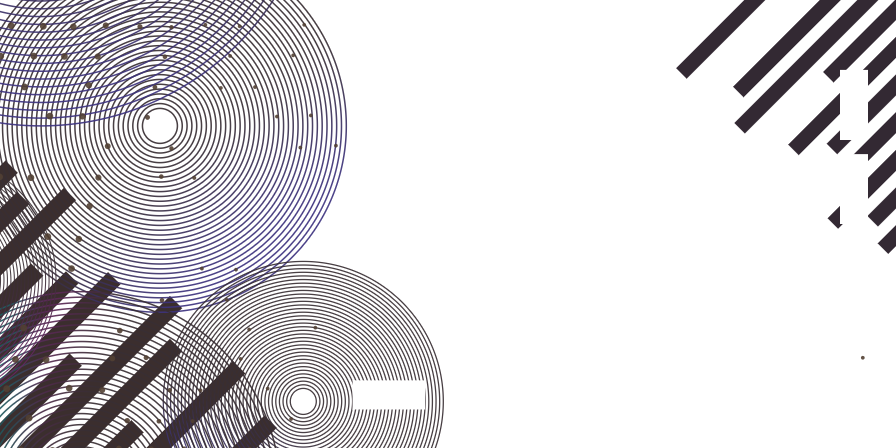
A Shadertoy shader for this background:

```glsl
#define RING_COUNT 35.0
#define LINE_WIDTH 0.0034
#define LEFT_PITCH 0.0956
#define LEFT_HALF 0.0275
#define RIGHT_PITCH 0.0841
#define RIGHT_HALF 0.0235
#define DOT_CELL vec2(0.0729, 0.0677)
#define DOT_SHEAR 0.019
#define DOT_RADIUS 0.0075

const vec3 CHARCOAL = vec3(0.22, 0.18, 0.20);
const vec3 INDIGO = vec3(0.24, 0.20, 0.50);
const vec3 PLUM = vec3(0.40, 0.15, 0.38);
const vec3 TEAL = vec3(0.12, 0.36, 0.38);
const vec3 BROWN = vec3(0.32, 0.25, 0.20);

float pixel;

float hash(vec2 p) {
    return fract(sin(dot(p, vec2(127.1, 311.7))) * 43758.55);
}

// Share of the pixel footprint filled by a signed distance
float fill(float d) {
    return clamp(0.5 - d / pixel, 0.0, 1.0);
}

// Exact box coverage keeps thin lines even in tone
float lineCover(float d, float width) {
    float h = 0.5 * width;
    return max(min(d + 0.5 * pixel, h) - max(d - 0.5 * pixel, -h), 0.0) / pixel;
}

float box(vec2 p, vec2 lo, vec2 hi) {
    vec2 q = abs(p - 0.5 * (lo + hi)) - 0.5 * (hi - lo);
    return fill(max(q.x, q.y));
}

// Concentric rings, tinted toward one side
void rings(inout vec3 col, vec2 p, vec2 center, float radius, float hole,
           float width, vec2 tintDir, vec3 tint) {
    vec2 d = p - center;
    float r = length(d);
    float pitch = (radius - hole) / RING_COUNT;
    float q = (radius - r) / pitch;
    float ink = lineCover((q - round(q)) * pitch, width);
    ink *= fill(r - radius - width) * fill(hole - width - r);
    float amount = smoothstep(0.1, 0.9, dot(d / radius, tintDir));
    col = mix(col, mix(CHARCOAL, tint, amount), 0.92 * ink);
}

// Diagonal bar with one square end; side is 1 when it runs down-left
float bar(vec2 p, float lane, float tipX, float halfWidth, float side) {
    float across = abs(p.x - p.y + 1.0 - lane) - halfWidth;
    float along = side * (p.x + p.y - (2.0 * tipX + 1.0 - lane));
    return fill(max(across, along) * 0.7071);
}

float leftBars(vec2 p) {
    float tips[13] = float[13](0.026, 0.052, 0.156, 0.083, 0.161, 0.255, 0.169,
                               0.393, 0.393, 0.307, 0.534, 0.400, 0.604);
    float cover = 0.0;
    for (int i = 0; i < 13; i++)
        cover = max(cover, bar(p, 0.398 + LEFT_PITCH * float(i), tips[i], LEFT_HALF, 1.0));
    return cover;
}

float rightBars(vec2 p) {
    float tips[11] = float[11](1.521, 9.0, 1.648, 1.651, 1.849, 1.771,
                               1.857, 1.914, 1.859, 1.948, 1.971);
    float cover = 0.0;
    for (int i = 0; i < 11; i++)
        cover = max(cover, bar(p, 1.685 + RIGHT_PITCH * float(i), tips[i], RIGHT_HALF, -1.0));
    return cover;
}

// Sheared, jittered grid of dots, dense inside the two corner discs
float dots(vec2 p) {
    float row = round((0.943 - p.y) / DOT_CELL.y);
    float shift = 0.021 - DOT_SHEAR * row;
    float column = round((p.x - shift) / DOT_CELL.x);
    vec2 id = vec2(column, row);
    vec2 center = vec2(shift + column * DOT_CELL.x, 0.943 - row * DOT_CELL.y);
    center += 0.008 * (vec2(hash(id + 3.1), hash(id + 7.7)) - 0.5);
    bool dense = distance(center, vec2(0.091, 1.339)) < 0.62
              || distance(center, vec2(0.182, -0.094)) < 0.40;
    bool inside = distance(center, vec2(0.357, 0.719)) < 0.40
               || distance(center, vec2(0.677, 0.104)) < 0.29;
    float chance = dense ? 0.7 : (inside && center.x < 0.78 ? 0.3 : 0.0);
    float radius = DOT_RADIUS * mix(1.0, 0.55, smoothstep(0.1, 0.5, center.x));
    return fill(distance(p, center) - radius) * step(hash(id), chance);
}

void mainImage(out vec4 fragColor, in vec2 fragCoord) {
    vec2 p = fragCoord / iResolution.y;
    pixel = 1.0 / iResolution.y;
    vec3 col = vec3(1.0);

    // Bars, dark with a faint warm shift on the left
    col = mix(col, CHARCOAL + vec3(0.01, 0.0, -0.02), leftBars(p));
    col = mix(col, CHARCOAL - vec3(0.02, 0.02, 0.0), rightBars(p));

    // Ring discs
    vec3 cornerTint = mix(TEAL, PLUM, smoothstep(0.0, 0.12, p.x));
    rings(col, p, vec2(0.357, 0.719), 0.416, 0.039, LINE_WIDTH, vec2(0.6, -0.8), INDIGO);
    rings(col, p, vec2(0.091, 1.339), 0.620, 0.010, LINE_WIDTH, vec2(-0.1, -1.0), INDIGO);
    rings(col, p, vec2(0.677, 0.104), 0.3125, 0.029, 0.0029, vec2(-0.4, -0.9), INDIGO);
    rings(col, p, vec2(0.182, -0.094), 0.443, 0.010, LINE_WIDTH, vec2(-1.4, 0.5), cornerTint);
    rings(col, p, vec2(-0.156, 0.375), 0.281, 0.010, 0.0024, vec2(0.3, -0.9), PLUM);

    col = mix(col, BROWN, 0.9 * dots(p));

    // White panels
    float panels = box(p, vec2(0.787, 0.086), vec2(0.949, 0.151));
    panels = max(panels, box(p, vec2(1.875, 0.6875), vec2(1.9375, 0.844)));
    panels = max(panels, box(p, vec2(1.875, 0.500), vec2(1.9375, 0.656)));
    col = mix(col, vec3(1.0), panels);

    fragColor = vec4(col, 1.0);
}
```
